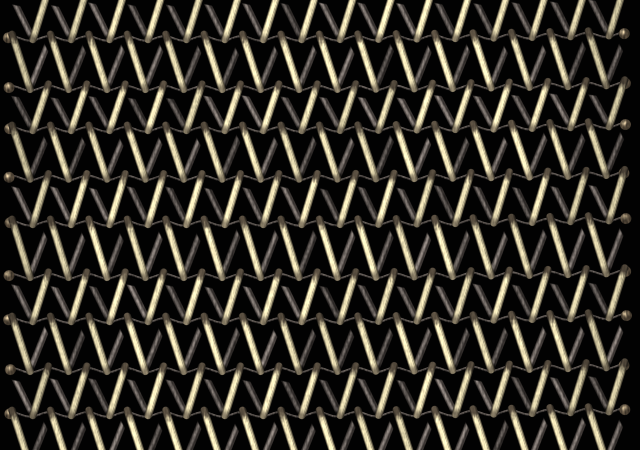
This texture is drawn by a Shadertoy shader. Its source:

```glsl
// Woven spiral wire mesh: rows of brass coils, leaning left and right in turn,
// joined by crimped cross rods with knobbed ends. Each row draws its 16 wires by
// folding x to the nearest one; layers go back wires, rods, then front wires.

const float PITCH = 46.1;   // distance between wires, with the canvas 540 high
const float LAST = 15.0;    // index of the last wire in a row

float hash(vec2 p) {
    return fract(sin(dot(p, vec2(127.1, 311.7))) * 43758.5);
}

float slope(vec2 cell, vec2 offset) {
    float angle = 6.2832 * hash(cell);
    return dot(vec2(cos(angle), sin(angle)), offset);
}

float gradientNoise(vec2 p) {
    vec2 i = floor(p), f = p - i, w = f * f * (3.0 - 2.0 * f);
    vec2 e = vec2(1, 0);
    return mix(mix(slope(i, f), slope(i + e.xy, f - e.xy), w.x),
               mix(slope(i + e.yx, f - e.yx), slope(i + 1.0, f - 1.0), w.x), w.y);
}

// Mean height of rod k, measured downwards; spacing is slightly uneven
float rodHeight(float k, float x) {
    float drift = -5.2 * exp(-pow(abs(k - 3.0) / 1.3, 4.0)) - 1.7 * cos(3.14159 * k);
    float bow = 2.0 - 5.0 * pow(abs(x - 340.0) / 410.0, 2.0) * step(340.0, x);
    return 46.0 + 56.4 * k + drift + bow;
}

// Capsule from a to b: distance, position across (-1 to 1), position along (0 to 1)
vec3 wire(vec2 p, vec2 a, vec2 b, float radius) {
    vec2 ab = b - a, q = p - a;
    float t = clamp(dot(q, ab) / dot(ab, ab), 0.0, 1.0);
    float across = (ab.y * q.x - ab.x * q.y) / (length(ab) * radius);
    return vec3(length(q - ab * t) - radius, across, t);
}

// Nearest wire of a row, given the x of its first wire at the top and bottom rod
vec3 rowWire(vec2 p, float top, float bottom, vec2 ends, float radius, out float id) {
    float t = clamp((p.y - ends.x) / (ends.y - ends.x), 0.0, 1.0);
    id = clamp(round((p.x - mix(top, bottom, t)) / PITCH), 0.0, LAST);
    vec2 shift = vec2(id * PITCH, 0);
    return wire(p, vec2(top, ends.x) + shift, vec2(bottom, ends.y) + shift, radius);
}

void mainImage(out vec4 fragColor, in vec2 fragCoord) {
    float px = 540.0 / iResolution.y;
    vec2 p = vec2(fragCoord.x, iResolution.y - fragCoord.y) * px;
    vec3 color = vec3(0.008);
    float grain = gradientNoise(p * vec2(0.45, 0.12)) + 0.5 * gradientNoise(p * 0.3);
    float id;

    // Dim back wires
    for (float k = -1.0; k < 9.0; k++) {
        bool odd = mod(k, 2.0) > 0.5;
        vec2 ends = vec2(rodHeight(k, p.x), rodHeight(k + 1.0, p.x));
        vec3 w = rowWire(p, odd ? 13.0 : 60.0, odd ? 39.0 : 36.0, ends, 3.9, id);
        float tone = 0.8 + 0.4 * hash(vec2(id, k + 40.0)) + 0.35 * grain;
        vec3 steel = mix(vec3(0.21, 0.19, 0.18), vec3(0.46, 0.43, 0.41),
                         smoothstep(0.75, 0.1, abs(w.y + 0.2)));
        float start = 0.16 + 0.08 * hash(vec2(k, id)) + 0.05 * w.y;
        float shown = smoothstep(start, start + 0.05, w.z) * smoothstep(0.98, 0.86, w.z);
        color = mix(color, steel * tone, shown * smoothstep(px, -px, w.x * 1.4));
    }

    // Crimped rods and their end knobs
    for (float k = 0.0; k < 9.0; k++) {
        float y = rodHeight(k, p.x) - 2.7 * cos(6.2832 * (p.x - 13.0) / PITCH);
        float d = max(abs(p.y - y) - 1.3, abs(p.x - 381.0) - 370.0);
        float light = 0.75 + 0.3 * (y - p.y) + 0.4 * grain;
        color = mix(color, vec3(0.40, 0.37, 0.35) * light, smoothstep(px, -px, d * 1.4));

        float side = step(381.0, p.x);
        float x = mix(12.0, 750.0, side) + 4.0 * (hash(vec2(k, side)) - 0.5);
        vec2 q = p - vec2(x, rodHeight(k, x) - 1.0);
        float shine = exp(-dot(q + vec2(1.5, 2.0), q + vec2(1.5, 2.0)) / 9.0);
        vec3 knob = mix(vec3(0.28, 0.24, 0.19), vec3(0.80, 0.72, 0.58), shine);
        color = mix(color, knob * (1.0 + 0.6 * grain),
                    smoothstep(px, -px, 1.4 * (length(q) - 6.5)));
    }

    // Bright front wires, tarnished where they bend around the rods
    for (float k = -1.0; k < 9.0; k++) {
        bool odd = mod(k, 2.0) > 0.5;
        vec2 ends = vec2(rodHeight(k, p.x) - 5.0, rodHeight(k + 1.0, p.x) + 1.0);
        vec3 w = rowWire(p, odd ? 58.0 : 14.5, odd ? 39.5 : 36.0, ends, 4.5, id);
        float tone = 0.92 + 0.14 * hash(vec2(id, k + 7.0)) + 0.18 * grain;
        float core = smoothstep(0.95, 0.4, abs(w.y + 0.05));
        vec3 brass = mix(vec3(0.40, 0.37, 0.29), vec3(0.98, 0.93, 0.75), core);
        brass *= 1.0 - 0.25 * exp(-60.0 * pow(w.y - 0.4, 2.0));
        float bend = smoothstep(0.22, 0.04, w.z + 0.06 * grain)
                   + 0.7 * smoothstep(0.84, 1.0, w.z);
        brass = mix(brass, vec3(0.25, 0.22, 0.18) * (0.7 + 0.7 * core), bend);
        brass *= 1.0 - 0.18 * smoothstep(260.0, 390.0, abs(p.x - 381.0));
        color = mix(color, brass * tone, smoothstep(px, -px, w.x * 1.4));
    }

    fragColor = vec4(clamp(color, 0.0, 1.0), 1.0);
}
```
